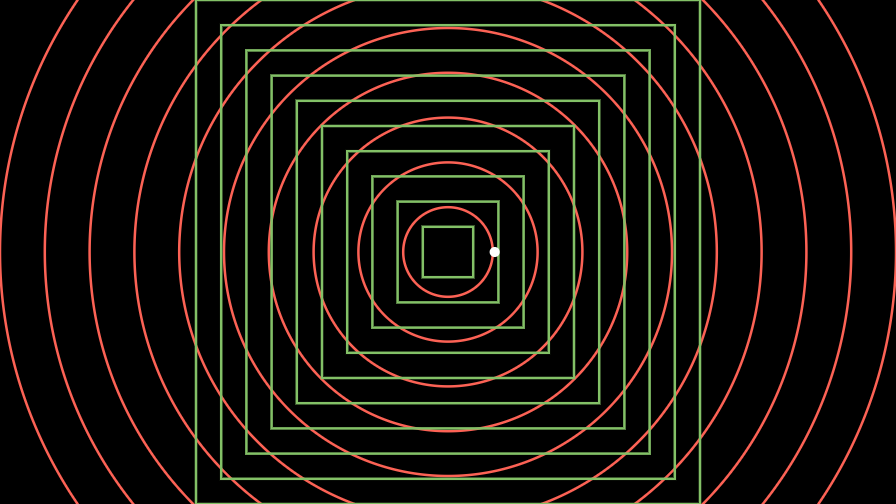
A WebGL 1 fragment shader for this background:

```glsl
precision highp float;
// Ten concentric red circles and ten concentric green squares on black,
// with a white dot just right of the innermost circle. Each family is a
// distance field folded to its nearest ring; lengths are in canvas heights.

uniform vec2 u_resolution;

const float RING_COUNT = 10.0;
const float CIRCLE_STEP = 0.088889;  // growth in radius per circle
const float SQUARE_STEP = 0.05;      // growth in half side per square
const float LINE_WIDTH = 0.005;
const vec2 DOT_CENTER = vec2(0.0926, 0.0);
const float DOT_RADIUS = 0.01;

const vec3 BACKGROUND = vec3(0.0);
const vec3 CIRCLE_RED = vec3(0.988, 0.384, 0.333);
const vec3 SQUARE_GREEN = vec3(0.514, 0.757, 0.404);
const vec3 DOT_WHITE = vec3(1.0);

// Smoothed fill of a signed distance, one pixel wide at the edge.
float coverage(float dist, float pixel) {
  return clamp(0.5 - dist / pixel, 0.0, 1.0);
}

// Outline of the nearest of RING_COUNT evenly spaced rings.
float rings(float radius, float spacing, float pixel) {
  float index = clamp(floor(radius / spacing + 0.5), 1.0, RING_COUNT);
  float dist = abs(radius - index * spacing) - 0.5 * LINE_WIDTH;
  return coverage(dist, pixel);
}

void main() {
  float pixel = 1.0 / u_resolution.y;
  vec2 p = (gl_FragCoord.xy - 0.5 * u_resolution) * pixel;

  // Euclidean distance gives circles, the larger axis gives squares.
  float circleRadius = length(p);
  float squareRadius = max(abs(p.x), abs(p.y));

  // Paint from back to front.
  vec3 color = BACKGROUND;
  color = mix(color, CIRCLE_RED, rings(circleRadius, CIRCLE_STEP, pixel));
  color = mix(color, SQUARE_GREEN, rings(squareRadius, SQUARE_STEP, pixel));
  color = mix(color, DOT_WHITE, coverage(length(p - DOT_CENTER) - DOT_RADIUS, pixel));

  gl_FragColor = vec4(color, 1.0);
}
```
